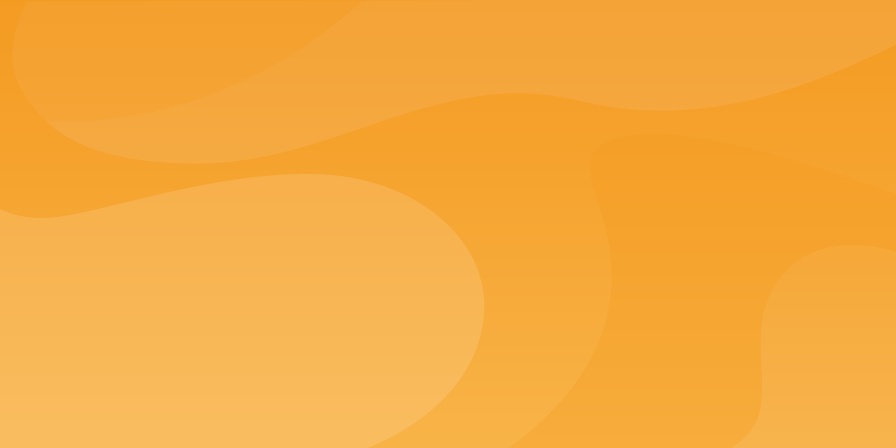
A WebGL 2 fragment shader for this background:

```glsl
#version 300 es
precision highp float;
uniform vec2 u_resolution;
out vec4 fragColor;

#define SKY_ORANGE vec3(0.957, 0.609, 0.135)
#define LOW_ORANGE vec3(0.973, 0.704, 0.282)
#define SHADE_TINT vec3(0.950, 0.588, 0.090)
#define MILKY_TINT vec3(0.952, 0.890, 0.870)
#define GRADIENT_POWER 1.12
#define RIBBON_ALPHA 0.11
#define CORNER_ALPHA 0.06
#define BLOB_ALPHA 0.13
#define SHADE_ALPHA 0.25
#define HILL_ALPHA 0.09
#define CURVE_STEPS 20

// Path state: sample point, first and last pen positions, distance and side
vec2 samplePoint, pathStart, pen;
float nearestSquared, side;

void moveTo(vec2 start) {
    pathStart = pen = start;
    nearestSquared = 1e6;
    side = 1.0;
}

void lineTo(vec2 end) {
    vec2 span = end - pen;
    vec2 offset = samplePoint - pen;
    float along = clamp(dot(offset, span) / max(dot(span, span), 1e-9), 0.0, 1.0);
    vec2 gap = offset - span * along;
    nearestSquared = min(nearestSquared, dot(gap, gap));
    // Flip the side for each edge crossed by a horizontal ray
    bool startAbove = pen.y > samplePoint.y;
    bool endAbove = end.y > samplePoint.y;
    float turn = span.x * offset.y - span.y * offset.x;
    if (startAbove != endAbove && (turn > 0.0) == endAbove) side = -side;
    pen = end;
}

void curveTo(vec2 controlA, vec2 controlB, vec2 end) {
    vec2 start = pen;
    for (int i = 1; i <= CURVE_STEPS; i++) {
        float t = float(i) / float(CURVE_STEPS);
        float s = 1.0 - t;
        lineTo(s * s * s * start + 3.0 * s * s * t * controlA
             + 3.0 * s * t * t * controlB + t * t * t * end);
    }
}

// Closes the path and returns its smooth coverage
float fillPath() {
    lineTo(pathStart);
    return clamp(0.5 - side * sqrt(nearestSquared) * u_resolution.y, 0.0, 1.0);
}

float topRibbon() {
    moveTo(vec2(0.060, 0.997));
    curveTo(vec2(0.002, 0.880), vec2(0.026, 0.802), vec2(0.104, 0.729));
    curveTo(vec2(0.182, 0.654), vec2(0.313, 0.635), vec2(0.443, 0.635));
    curveTo(vec2(0.703, 0.635), vec2(0.911, 0.792), vec2(1.159, 0.792));
    curveTo(vec2(1.276, 0.792), vec2(1.328, 0.753), vec2(1.477, 0.753));
    curveTo(vec2(1.667, 0.753), vec2(1.849, 0.823), vec2(2.026, 0.914));
    lineTo(vec2(2.026, 1.002));
    return fillPath();
}

float topCorner() {
    moveTo(vec2(0.839, 1.026));
    curveTo(vec2(0.625, 0.818), vec2(0.365, 0.719), vec2(0.104, 0.729));
    lineTo(vec2(-0.05, 0.729));
    lineTo(vec2(-0.05, 1.026));
    return fillPath();
}

float leftBlob() {
    moveTo(vec2(-0.026, 0.547));
    curveTo(vec2(0.052, 0.500), vec2(0.117, 0.510), vec2(0.208, 0.531));
    curveTo(vec2(0.365, 0.568), vec2(0.521, 0.612), vec2(0.690, 0.612));
    curveTo(vec2(0.911, 0.612), vec2(1.081, 0.479), vec2(1.081, 0.318));
    curveTo(vec2(1.081, 0.180), vec2(0.977, 0.063), vec2(0.820, 0.0));
    lineTo(vec2(0.755, -0.026));
    lineTo(vec2(-0.026, -0.026));
    return fillPath();
}

float rightShade() {
    moveTo(vec2(1.097, -0.026));
    curveTo(vec2(1.276, 0.089), vec2(1.365, 0.232), vec2(1.365, 0.380));
    curveTo(vec2(1.365, 0.505), vec2(1.316, 0.570), vec2(1.316, 0.630));
    curveTo(vec2(1.316, 0.682), vec2(1.375, 0.701), vec2(1.458, 0.701));
    curveTo(vec2(1.615, 0.701), vec2(1.823, 0.630), vec2(2.026, 0.558));
    lineTo(vec2(2.026, -0.026));
    return fillPath();
}

float cornerHill() {
    moveTo(vec2(1.589, -0.026));
    curveTo(vec2(1.667, 0.016), vec2(1.701, 0.049), vec2(1.701, 0.128));
    curveTo(vec2(1.701, 0.167), vec2(1.698, 0.206), vec2(1.698, 0.245));
    curveTo(vec2(1.698, 0.362), vec2(1.776, 0.453), vec2(1.900, 0.453));
    curveTo(vec2(1.944, 0.453), vec2(1.983, 0.445), vec2(2.026, 0.428));
    lineTo(vec2(2.026, -0.026));
    return fillPath();
}

void main() {
    samplePoint = gl_FragCoord.xy / u_resolution.y;
    float depth = 1.0 - samplePoint.y;
    vec3 color = mix(SKY_ORANGE, LOW_ORANGE, pow(depth, GRADIENT_POWER));
    // Translucent layers, from back to front
    float ribbonAlpha = mix(RIBBON_ALPHA, CORNER_ALPHA, topCorner());
    color = mix(color, MILKY_TINT, topRibbon() * ribbonAlpha);
    color = mix(color, vec3(1.0), leftBlob() * BLOB_ALPHA);
    color = mix(color, SHADE_TINT, rightShade() * SHADE_ALPHA);
    color = mix(color, vec3(1.0), cornerHill() * HILL_ALPHA * depth);
    fragColor = vec4(color, 1.0);
}
```
